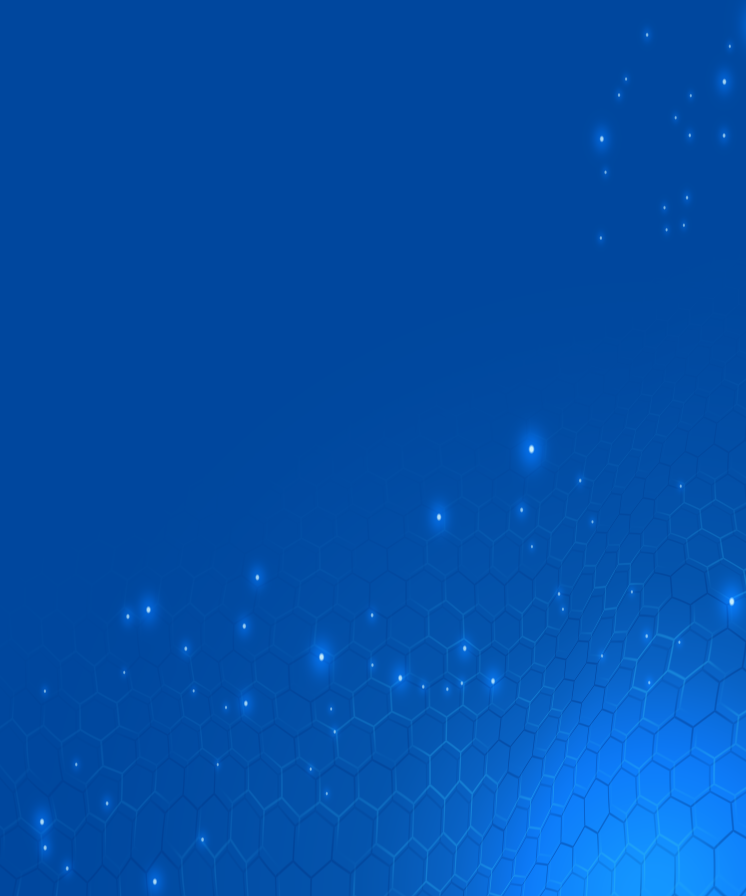
A WebGL 2 fragment shader for this background:

```glsl
#version 300 es
precision highp float;
// Deep blue backdrop with a bright glow rising from the lower right.
// A folded, noise-warped hexagon mesh fades out along a diagonal, and
// two hashed trails of white sparks with soft blue halos drift over it.

uniform vec2 u_resolution;
out vec4 fragColor;

const vec3 BASE_BLUE = vec3(0.0, 0.28, 0.62);
const vec3 HAZE_BLUE = vec3(0.02, 0.34, 0.69);
const vec3 MID_BLUE = vec3(0.04, 0.40, 0.80);
const vec3 VIVID_BLUE = vec3(0.05, 0.48, 0.98);
const vec3 CORE_BLUE = vec3(0.08, 0.59, 1.0);
const vec3 LINE_CYAN = vec3(0.16, 0.70, 0.95);
const vec3 LINE_NAVY = vec3(0.0, 0.20, 0.52);
const vec3 HALO_BLUE = vec3(0.03, 0.42, 0.85);
const vec3 SPARK_WHITE = vec3(0.85, 0.98, 1.0);

vec2 hash2(vec2 p) {
  vec3 q = fract(p.xyx * vec3(0.1031, 0.1030, 0.0973));
  q += dot(q, q.yzx + 33.33);
  return fract((q.xx + q.yz) * q.zy);
}

float cornerSlope(vec2 cell, vec2 corner, vec2 f) {
  return dot(hash2(cell + corner) * 2.0 - 1.0, f - corner);
}

float gradientNoise(vec2 p) {
  vec2 cell = floor(p), f = fract(p);
  vec2 u = f * f * f * (f * (f * 6.0 - 15.0) + 10.0);
  float low = mix(cornerSlope(cell, vec2(0, 0), f), cornerSlope(cell, vec2(1, 0), f), u.x);
  float high = mix(cornerSlope(cell, vec2(0, 1), f), cornerSlope(cell, vec2(1, 1), f), u.x);
  return mix(low, high, u.y);
}

// One inside the radius, easing to zero at the outer radius
float falloff(float inner, float outer, float d) {
  return 1.0 - smoothstep(inner, outer, d);
}

// Distance to the nearest edge of a pointy-top hexagon of unit width
float hexEdge(vec2 p) {
  vec2 period = vec2(1.0, 1.7320508), halfPeriod = period * 0.5;
  vec2 a = mod(p, period) - halfPeriod;
  vec2 b = mod(p - halfPeriod, period) - halfPeriod;
  vec2 g = abs(dot(a, a) < dot(b, b) ? a : b);
  return 0.5 - max(g.x, dot(g, halfPeriod));
}

// Signed horizontal distance to the slanted crease in the mesh
float creaseSide(vec2 p) {
  return p.x - 0.575 - 0.28 * p.y;
}

vec2 warpMesh(vec2 p) {
  float bend = tanh(creaseSide(p) / 0.07);
  vec2 wobble = vec2(gradientNoise(p * 5.0), gradientNoise(p * 5.0 + 17.0));
  vec2 q = vec2(p.x, p.y * (0.58 + 0.38 * p.y));
  return q + vec2(0.035, -0.055) * bend + 0.035 * wobble;
}

float hexLines(vec2 q, float cellWidth, float pixel) {
  float d = hexEdge(q / cellWidth) * cellWidth;
  return falloff(0.0, 0.0006 + pixel, d);
}

vec3 glowColor(float d) {
  vec3 color = mix(BASE_BLUE, HAZE_BLUE, falloff(0.22, 0.74, d));
  color = mix(color, MID_BLUE, falloff(0.20, 0.37, d));
  color = mix(color, VIVID_BLUE, falloff(0.13, 0.27, d));
  return mix(color, CORE_BLUE, falloff(0.0, 0.18, d));
}

// Sparks jittered around a segment; x = halo strength, y = white core
vec2 sparkTrail(vec2 p, vec2 start, vec2 end, vec2 spread, int count, float seed, float pixel) {
  vec2 light = vec2(0.0);
  for (int i = 0; i < count; i++) {
    vec2 id = vec2(float(i) + 1.0, seed);
    float along = (float(i) + 0.5) / float(count);
    vec2 center = mix(start, end, along) + spread * (hash2(id) * 2.0 - 1.0);
    float size = pow(hash2(id + 41.0).x, 4.0) * (0.6 + 0.4 * along);
    vec2 offset = (p - center) * vec2(1.0, 0.65);
    float d = length(offset);
    float radius = mix(0.0007, 0.0033, size);
    float haloWidth = mix(0.004, 0.016, size);
    light.x += mix(0.25, 0.65, size) * exp(-d * d / (haloWidth * haloWidth));
    light.y += mix(0.55, 1.0, size) * falloff(radius * 0.4, radius + pixel, d);
  }
  return min(light, 1.0);
}

void main() {
  float pixel = 1.0 / u_resolution.y;
  vec2 p = gl_FragCoord.xy * pixel;

  // Glow, shaded on the left of the crease
  float crease = smoothstep(-0.04, 0.04, creaseSide(p));
  float d = length(p - vec2(0.73, 0.0)) + 0.03 * (1.0 - crease);
  vec3 color = glowColor(d);

  // Dark mesh below a slightly offset bright mesh
  float reach = smoothstep(0.0, 0.42, 0.38 + 0.44 * p.x - p.y);
  float patchy = smoothstep(-0.35, 0.3, gradientNoise(p * 13.0 + 5.0));
  vec2 q = warpMesh(p);
  float navy = hexLines(q + vec2(0.004, 0.006), 0.038, pixel);
  float cyan = hexLines(q, 0.038, pixel);
  color = mix(color, LINE_NAVY, navy * reach * (1.0 - 0.6 * patchy) * 0.40);
  color = mix(color, LINE_CYAN, cyan * reach * patchy * mix(0.16, 0.48, falloff(0.1, 0.55, d)));

  // Sparks along the mesh and up the right-hand side
  vec2 light = sparkTrail(p, vec2(0.02, 0.10), vec2(0.80, 0.44), vec2(0.03, 0.17), 46, 3.0, pixel);
  light += sparkTrail(p, vec2(0.68, 0.70), vec2(0.79, 0.99), vec2(0.08, 0.04), 17, 11.0, pixel);
  color += HALO_BLUE * min(light.x, 1.0) * 0.55;
  color = mix(color, SPARK_WHITE, min(light.y, 1.0));
  fragColor = vec4(min(color, 1.0), 1.0);
}
```
